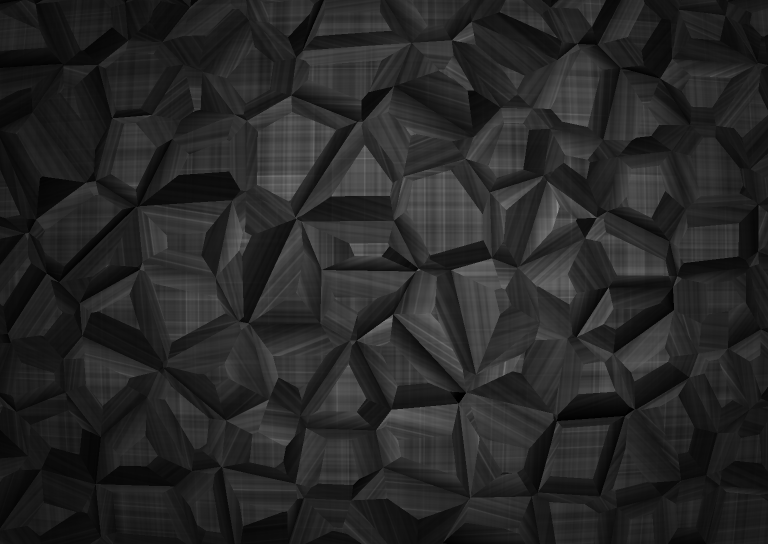
Reproduce this background procedurally as a Shadertoy shader.

```glsl
vec3 hash3(vec2 p) {
    vec3 h = fract(p.xyx * vec3(0.1031, 0.1030, 0.0973));
    h += dot(h, h.yxz + 33.33);
    return fract((h.xxy + h.yzz) * h.zyx);
}

float lineNoise(float x, float seed) {
    float i = floor(x);
    float a = hash3(vec2(i, seed)).x;
    float b = hash3(vec2(i + 1.0, seed)).x;
    return mix(a, b, smoothstep(0.2, 0.8, x - i));
}

// Brushed grain around zero, with a few bright scratches
float streaks(float x, float seed) {
    float fine = lineNoise(x * 36.0, seed + 7.0);
    float grain = 0.40 * lineNoise(x * 5.0, seed)
                + 0.32 * lineNoise(x * 17.0, seed + 3.0)
                + 0.28 * fine;
    return grain - 0.5 + 0.3 * smoothstep(0.92, 1.0, fine);
}

vec2 cellPoint(vec2 cell) {
    return cell + 0.03 + 0.94 * hash3(cell).xy;
}

float crystal(vec2 p) {
    // Cells shrink gently towards the corners
    vec2 q = p * 7.0 * (1.0 + 0.2 * dot(p, p)) + 24.0;

    // Nearest cell
    vec2 home = floor(q);
    float nearest = 1e3;
    for (int k = 0; k < 9; k++) {
        vec2 cell = floor(q) + vec2(k % 3, k / 3) - 1.0;
        vec2 d = cellPoint(cell) - q;
        if (dot(d, d) < nearest) {
            nearest = dot(d, d);
            home = cell;
        }
    }

    // Closest bevel, measured relative to its own width
    vec2 center = cellPoint(home);
    vec3 cellRnd = hash3(home + 61.0);
    float rise = 1e3;
    vec2 normal = vec2(1.0, 0.0);
    vec3 rnd = vec3(0.5);
    for (int k = 0; k < 25; k++) {
        vec2 cell = home + vec2(k % 5, k / 5) - 2.0;
        if (cell == home) continue;
        vec2 other = cellPoint(cell);
        vec2 n = normalize(other - center);
        vec3 h = hash3(cell * 1.7 + home * 5.3);
        float width = mix(0.10, 0.34, h.x) * mix(0.75, 1.7, cellRnd.x);
        float t = dot(0.5 * (center + other) - q, n) / width;
        if (t < rise) {
            rise = t;
            normal = n;
            rnd = h;
        }
    }

    // Cross-hatched plateau
    float seed = floor(cellRnd.y * 90.0);
    float hatch = streaks(q.x, seed) + streaks(q.y, seed + 31.0);
    float plateau = (0.9 + 0.45 * cellRnd.z) * (1.0 + 0.55 * hatch);

    // Bevel with grain running roughly along its edge
    float turn = (rnd.z - 0.5) * 0.8;
    vec2 across = normal * cos(turn) + vec2(-normal.y, normal.x) * sin(turn);
    float light = 0.5 + 0.5 * dot(normal, vec2(-0.6, 0.8));
    float bevel = 0.2 + 0.55 * light + 0.55 * rnd.y
                + (rise - 0.5) * 1.1 * (rnd.z - 0.3);
    bevel *= 1.0 + 0.8 * streaks(dot(q, across), floor(rnd.y * 90.0)) + 0.2 * hatch;

    float tone = rise < 1.0 ? bevel : plateau;

    // Soft central glow
    float glow = length((p - vec2(0.05, 0.03)) * vec2(0.9, 1.1));
    return tone * mix(0.29, 0.085, smoothstep(0.0, 0.9, glow));
}

void mainImage(out vec4 fragColor, in vec2 fragCoord) {
    // Four samples per pixel smooth the facets and grain
    float tone = 0.0;
    for (int k = 0; k < 4; k++) {
        vec2 offset = vec2(k % 2, k / 2) * 0.5 - 0.25;
        vec2 p = (fragCoord + offset - 0.5 * iResolution.xy) / iResolution.y;
        tone += 0.25 * crystal(p);
    }
    fragColor = vec4(vec3(clamp(tone, 0.0, 1.0)), 1.0);
}
```
